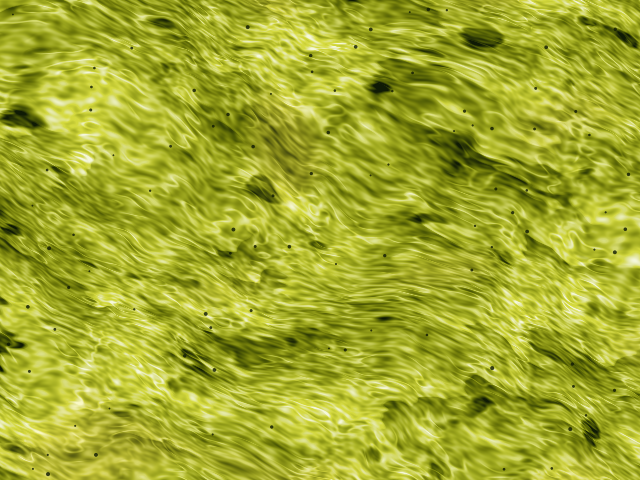
Give the GLSL for this texture, as a WebGL 1 fragment shader.

```glsl
precision highp float;
// Draws a wet mat of combed green algae: fine strands, ragged tufts, shadowed folds and specks.

uniform vec2 u_resolution;

const vec3 HOLE = vec3(0.06, 0.10, 0.02);
const vec3 DEEP = vec3(0.31, 0.36, 0.02);
const vec3 MOSS = vec3(0.45, 0.49, 0.04);
const vec3 LEAF = vec3(0.62, 0.66, 0.12);
const vec3 LIME = vec3(0.83, 0.85, 0.24);
const vec3 GLINT = vec3(0.96, 0.97, 0.66);
const vec3 STRAW = vec3(0.70, 0.65, 0.22);

float hash(vec2 cell) {
  vec3 h = fract(vec3(cell.xyx) * vec3(0.1031, 0.1030, 0.0973));
  h += dot(h, h.yzx + 33.33);
  return fract((h.x + h.y) * h.z);
}

// Slope contributed by one lattice corner with a random unit gradient
float corner(vec2 cell, vec2 offset) {
  float angle = 6.2832 * hash(cell);
  return dot(vec2(cos(angle), sin(angle)), offset);
}

float gradientNoise(vec2 p) {
  vec2 i = floor(p);
  vec2 f = p - i;
  vec2 w = f * f * f * (f * (f * 6.0 - 15.0) + 10.0);
  vec2 e = vec2(1.0, 0.0);
  float low = mix(corner(i, f), corner(i + e, f - e), w.x);
  float high = mix(corner(i + e.yx, f - e.yx), corner(i + 1.0, f - 1.0), w.x);
  return mix(low, high, w.y);
}

float fbm(vec2 p) {
  float sum = 0.0;
  float gain = 1.0;
  for (int k = 0; k < 3; k++) {
    sum += gain * gradientNoise(p);
    p = p * 2.03 + 17.3;
    gain *= 0.5;
  }
  return sum;
}

vec2 warp(vec2 p, float frequency, float amount) {
  vec2 q = p * frequency;
  return p + amount * vec2(gradientNoise(q + 31.7), gradientNoise(q + 74.2));
}

// Coordinates along and across a direction
vec2 alongAcross(vec2 p, float angle) {
  vec2 d = vec2(cos(angle), sin(angle));
  return vec2(dot(p, d), dot(p, vec2(-d.y, d.x)));
}

// Overhanging fold: a lit ragged lip with a shadow that fades downward
float fold(vec2 p, float rate, float ragged, float seed) {
  float t = p.y * rate + 1.3 * gradientNoise(p * rate * vec2(0.5, 0.8) + seed) + ragged;
  float f = fract(t);
  float mask = smoothstep(-0.12, 0.28, gradientNoise(p * rate * vec2(0.6, 1.0) + seed * 2.7));
  float shadow = f * f * f * (1.0 - smoothstep(0.95, 1.0, f));
  float lip = 0.35 * exp(-7.0 * f) * smoothstep(0.0, 0.03, f);
  return mask * (lip - shadow);
}

// Thin bright line wherever the noise crosses zero
float strand(vec2 p, float width) {
  return 1.0 - smoothstep(0.0, width, abs(gradientNoise(p)));
}

// Scattered round specks, at most one per cell
float specks(vec2 p, float rate, float chance, float pixel) {
  vec2 cell = floor(p * rate);
  vec2 jitter = vec2(hash(cell + 5.1), hash(cell + 9.7));
  float radius = mix(0.0018, 0.0042, hash(cell + 13.3));
  float d = length(p - (cell + 0.2 + 0.6 * jitter) / rate);
  return step(hash(cell + 2.9), chance) * (1.0 - smoothstep(radius - pixel, radius + pixel, d));
}

float ramp(float low, float high, float t) {
  return clamp((t - low) / (high - low), 0.0, 1.0);
}

vec3 algaeColor(float tone) {
  vec3 c = mix(HOLE, DEEP, ramp(0.08, 0.31, tone));
  c = mix(c, MOSS, ramp(0.31, 0.45, tone));
  c = mix(c, LEAF, ramp(0.45, 0.62, tone));
  c = mix(c, LIME, ramp(0.62, 0.83, tone));
  return mix(c, GLINT, ramp(0.86, 1.12, tone));
}

void main() {
  vec2 p = gl_FragCoord.xy / u_resolution.y;
  vec2 bent = warp(warp(p, 2.6, 0.09), 8.0, 0.022);
  vec2 bed = alongAcross(bent, -0.16);
  vec2 comb = alongAcross(warp(bent, 19.0, 0.006), -0.42);

  // Strands at three widths
  float tuft = gradientNoise(comb * vec2(9.0, 24.0));
  float fibre = gradientNoise(comb * vec2(19.0, 80.0) + 8.4);
  float hair = gradientNoise(comb * vec2(42.0, 145.0) + 3.6);
  float sheen = strand(comb * vec2(17.0, 62.0) + 51.0, 0.13);
  sheen *= smoothstep(-0.1, 0.3, gradientNoise(comb * vec2(12.0, 20.0) + 40.0));

  // Light and shade of the mat
  float ragged = 0.28 * tuft + 0.12 * fibre;
  float tone = 0.66 + 0.30 * fbm(bed * vec2(2.2, 4.6) + 6.0);
  tone += 0.34 * fold(bed, 3.1, ragged, 4.3) + 0.22 * fold(bed, 7.5, 1.5 * ragged, 11.9);
  tone += 0.24 * tuft + 0.32 * fibre + 0.28 * hair + 0.20 * sheen;
  tone -= 0.45 * smoothstep(0.40, 0.52, gradientNoise(bed * vec2(8.0, 15.0) + 90.0) + 0.15 * fibre);

  // Pale wet strands, straw patches and dark specks
  vec3 color = algaeColor(tone);
  float wet = smoothstep(-0.05, 0.30, 0.6 * hair + 0.5 * fibre + 0.25 * sheen);
  color.b += 0.20 * wet * ramp(0.58, 0.86, tone);
  float straw = smoothstep(0.12, 0.50, gradientNoise(bed * vec2(3.0, 5.0) + 63.0));
  color = mix(color, STRAW * (0.35 + tone), 0.35 * straw);
  color = mix(color, HOLE, 0.8 * specks(p, 24.0, 0.13, 0.6 / u_resolution.y));

  gl_FragColor = vec4(clamp(color, 0.0, 1.0), 1.0);
}
```
